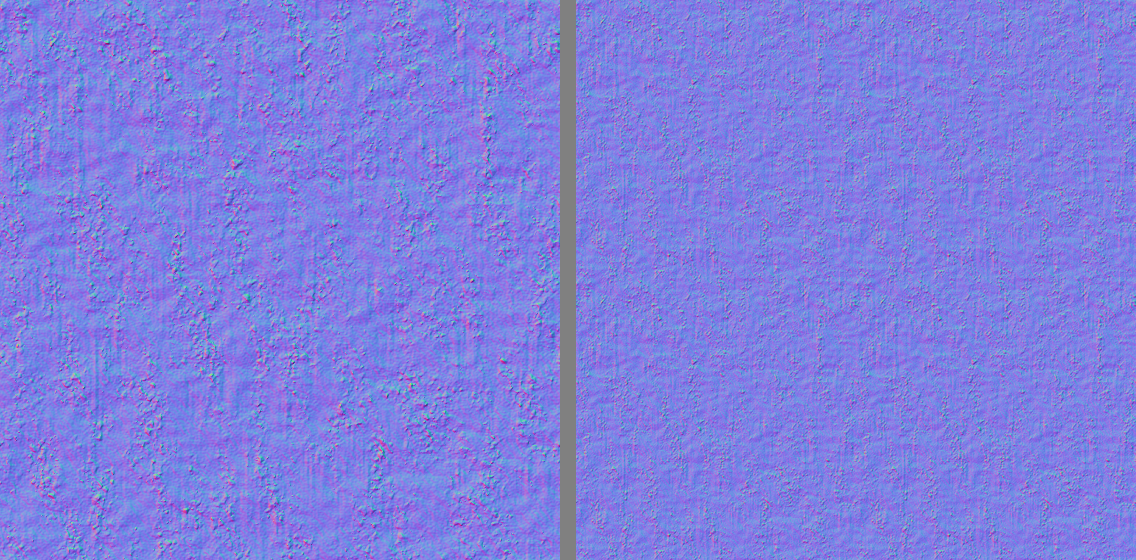
Left: one tile. Right: repeated 2 by 2.
Write a WebGL 2 fragment shader that draws this texture map.

```glsl
#version 300 es
precision highp float;
precision highp int;

uniform vec2 u_resolution;
out vec4 fragColor;

#define RELIEF 0.86       // overall steepness
#define GRAIN_SLOPE 0.56  // steepness of the raised grains
#define LUMP_SLOPE 1.0    // steepness of the uneven clusters
#define STREAK_SLOPE 0.24 // steepness of the vertical runs
#define GRIT_SLOPE 0.22   // steepness of the fine surface
#define COVER 0.25        // mean share of cells with a grain
#define SAMPLE_STEP 0.0009
#define RED_SHEAR 0.22    // lean of red against green
#define BLUE_LEVEL 0.91

// Integer hash: three random values per lattice cell
vec3 hash3(vec2 cell, float seed) {
    uvec3 v = uvec3(cell, seed) * 1664525u + 1013904223u;
    v.x += v.y * v.z;
    v.y += v.z * v.x;
    v.z += v.x * v.y;
    v ^= v >> 16u;
    v.x += v.y * v.z;
    v.y += v.z * v.x;
    v.z += v.x * v.y;
    return vec3(v >> 8u) / 16777216.0;
}

float cornerSlope(vec2 cell, vec2 corner, vec2 f, vec2 repeats, float seed) {
    vec2 direction = hash3(mod(cell + corner, repeats), seed).xy * 2.0 - 1.0;
    return dot(direction, f - corner);
}

// Gradient noise that wraps after a whole number of repeats
float noise(vec2 p, vec2 repeats, float seed) {
    p *= repeats;
    vec2 cell = floor(p), f = p - cell;
    vec2 w = f * f * f * (f * (f * 6.0 - 15.0) + 10.0);
    float low = mix(cornerSlope(cell, vec2(0, 0), f, repeats, seed),
                    cornerSlope(cell, vec2(1, 0), f, repeats, seed), w.x);
    float high = mix(cornerSlope(cell, vec2(0, 1), f, repeats, seed),
                     cornerSlope(cell, vec2(1, 1), f, repeats, seed), w.x);
    return mix(low, high, w.y);
}

// Scattered grains, present where the cover beats a random threshold
float grains(vec2 p, float repeats, float cover, float seed) {
    p *= repeats;
    vec2 home = floor(p);
    float height = 0.0;
    for (int y = -1; y <= 1; y++) {
        for (int x = -1; x <= 1; x++) {
            vec2 cell = home + vec2(x, y);
            vec3 rnd = hash3(mod(cell, repeats), seed);
            float size = fract(rnd.z * 37.0);
            float radius = mix(0.28, 0.5, size);
            vec2 offset = (p - cell - rnd.xy) / radius;
            float cap = max(0.0, 1.0 - dot(offset, offset));
            float rise = mix(0.5, 1.1, fract(size * 23.0));
            height += rise * radius * cap * cap * smoothstep(0.0, 0.12, cover - rnd.z);
        }
    }
    return height / repeats;
}

float surface(vec2 p) {
    // Upright clusters where the surface is rough
    float cover = COVER + 0.75 * noise(p, vec2(20, 6), 1.0)
                        + 0.65 * noise(p, vec2(36, 18), 2.0);
    cover = clamp(cover, 0.03, 0.8);

    // Broad swells and vertical runs that come and go
    float height = 0.09 * noise(p, vec2(12, 14), 3.0) / 13.0
                 + 0.13 * noise(p, vec2(34, 42), 4.0) / 38.0;
    float run = smoothstep(-0.2, 0.4, noise(p, vec2(26, 9), 14.0));
    height += STREAK_SLOPE * run * (noise(p, vec2(62, 8), 5.0) / 62.0
                                  + noise(p, vec2(150, 14), 6.0) / 150.0);

    // Slanted wrinkles and fine grit
    vec2 slanted = p + vec2(0.0, p.x);
    height += GRIT_SLOPE * (0.6 * noise(slanted, vec2(84, 100), 7.0) / 100.0
            + (0.7 + cover) * noise(p, vec2(200, 230), 8.0) / 220.0);

    // Uneven lumps and grains of three sizes, bent out of round
    vec2 bent = p + 0.0035 * vec2(noise(p, vec2(140), 9.0), noise(p, vec2(140), 10.0));
    float lump = noise(bent, vec2(96, 84), 15.0);
    height += LUMP_SLOPE * cover * smoothstep(-0.1, 0.5, lump) * 0.5 / 90.0;
    height += GRAIN_SLOPE * (grains(bent, 140.0, cover * 0.7, 11.0)
                           + grains(bent, 84.0, cover * 0.5, 12.0)
                           + grains(bent, 44.0, cover * 0.22, 13.0));
    return height * RELIEF;
}

void main() {
    vec2 uv = gl_FragCoord.xy / u_resolution;
    vec2 dx = vec2(SAMPLE_STEP, 0.0), dy = dx.yx;

    // Slope by central differences; red faces left, green faces up
    vec2 slope = vec2(surface(uv + dx) - surface(uv - dx),
                      surface(uv - dy) - surface(uv + dy)) / (2.0 * SAMPLE_STEP);
    vec3 normal = normalize(vec3(slope, 1.0));

    vec3 color = vec3(0.5 + 0.5 * (normal.x - RED_SHEAR * normal.y),
                      0.5 + 0.5 * normal.y,
                      BLUE_LEVEL * normal.z);
    fragColor = vec4(color, 1.0);
}
```
